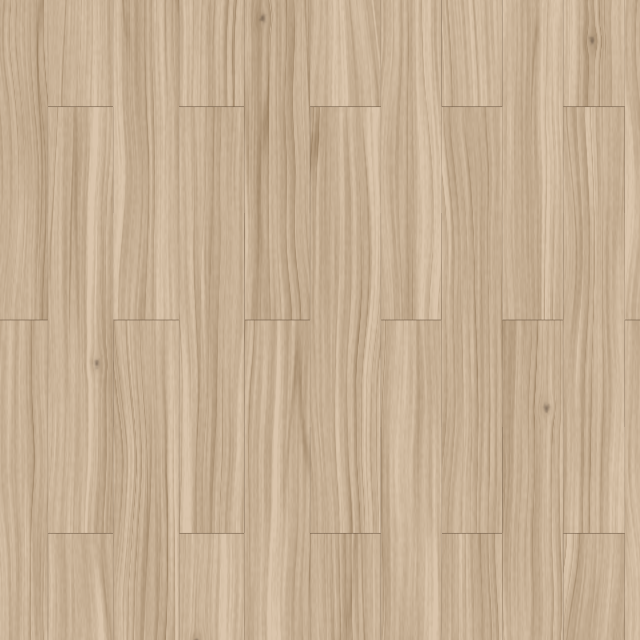
Give the GLSL for this texture, as a Shadertoy shader.

```glsl
// Pale walnut plank floor: ten staggered columns with streaked grain, rings and knots.

const float PLANK_LENGTH = 2.0 / 3.0;
const float ODD_JOINT = 1.0 / 6.0;       // height of one end joint in odd columns
const float EVEN_JOINT = 0.5;            // height of one end joint in even columns
const int COLUMNS = 10;
const float EDGES[COLUMNS] = float[COLUMNS](
    0.075, 0.177, 0.280, 0.382, 0.4845, 0.595, 0.690, 0.785, 0.880, 0.976);

const vec3 WOOD = vec3(0.780, 0.690, 0.583);
const vec3 TONE_STEP = vec3(0.120, 0.130, 0.140);  // colour change per unit of tone
const vec3 SEAM = vec3(0.43, 0.35, 0.27);
const vec3 KNOT = vec3(0.40, 0.33, 0.27);

const float SEAM_HALF_WIDTH = 0.0006;
const float RING_DENSITY = 84.0;
const float RING_STRENGTH = 1.35;
const float VEIN_STRENGTH = 0.65;
const float PORE_STRENGTH = 0.26;
const float PLANK_VARIATION = 0.06;
const float KNOT_CHANCE = 0.4;
const float KNOT_RADIUS = 0.0036;
const float KNOT_REACH = 0.013;

float hash(vec2 p) {
    vec3 q = fract(vec3(p.xyx) * 0.1031);
    q += dot(q, q.yzx + 33.33);
    return fract((q.x + q.y) * q.z);
}

float noise(vec2 p) {
    vec2 i = floor(p), f = fract(p);
    f = f * f * (3.0 - 2.0 * f);
    return mix(mix(hash(i), hash(i + vec2(1, 0)), f.x),
               mix(hash(i + vec2(0, 1)), hash(i + vec2(1, 1)), f.x), f.y);
}

// Noise centred on zero, with its own scale across and along the grain
float streak(vec2 p, float across, float along, float seed) {
    return noise(p * vec2(across, along) + seed) - 0.5;
}

// Growth rings: slow darkening, then a sharp return to light
float rings(vec2 p, float seed) {
    float phase = p.x * RING_DENSITY + 1.8 * streak(p, 26.0, 1.5, seed + 7.0);
    float saw = fract(phase);
    float profile = saw * saw * saw * (1.0 - smoothstep(0.90, 1.0, saw));
    float region = smoothstep(-0.1, 0.2, streak(p, 22.0, 1.0, seed + 31.0));
    return profile * region * (0.1 + 0.9 * hash(vec2(floor(phase) + 50.0, seed)));
}

// Brightness of the wood around its mean
float grainTone(vec2 p, float seed) {
    vec2 bent = p;
    bent.x += 0.020 * streak(p, 10.0, 4.5, seed + 3.0)
            + 0.005 * streak(p, 26.0, 9.0, seed + 5.0);

    float tone = 0.24 * streak(bent, 34.0, 1.0, seed + 11.0)
               + 0.46 * streak(bent, 105.0, 1.4, seed + 13.0)
               + 0.50 * streak(bent, 230.0, 2.5, seed + 17.0)
               + 0.52 * streak(bent, 420.0, 7.0, seed + 19.0)
               + PORE_STRENGTH * streak(p, 480.0, 130.0, seed + 21.0);

    // Pale sapwood bands with crisp sides
    tone += 0.38 * smoothstep(0.15, 0.22, streak(bent, 42.0, 0.9, seed + 23.0));

    // Ring lines and long thin dark veins
    tone -= RING_STRENGTH * rings(bent, seed);
    float vein = 1.0 - smoothstep(0.0, 0.06, abs(streak(bent, 52.0, 1.1, seed + 29.0)));
    tone -= VEIN_STRENGTH * vein * smoothstep(-0.05, 0.25, streak(bent, 24.0, 1.8, seed + 37.0));
    return tone + 0.05;
}

float line(float dist, float pixel) {
    return clamp((SEAM_HALF_WIDTH - dist) / pixel + 0.5, 0.0, 1.0);
}

void mainImage(out vec4 fragColor, in vec2 fragCoord) {
    vec2 uv = fragCoord / iResolution.xy;
    float pixel = 1.0 / min(iResolution.x, iResolution.y);

    // Find the column; the last one wraps round into the first
    int column = 0;
    float left = EDGES[COLUMNS - 1] - 1.0, right = EDGES[0];
    for (int i = 0; i < COLUMNS; i++) {
        if (uv.x >= EDGES[i]) {
            column = i + 1;
            left = EDGES[i];
            right = i + 1 < COLUMNS ? EDGES[i + 1] : EDGES[0] + 1.0;
        }
    }

    // Find the plank and the position inside it
    float joint = column % 2 == 1 ? ODD_JOINT : EVEN_JOINT;
    float along = (uv.y - joint) / PLANK_LENGTH;
    vec2 plank = vec2(column % COLUMNS, floor(along) + 4.0);
    vec2 p = vec2(uv.x - left, fract(along) * PLANK_LENGTH);
    float seed = floor(hash(plank + 2.7) * 900.0);

    // A knot in some planks pushes the grain aside
    vec2 knotAt = vec2((right - left) * mix(0.25, 0.75, hash(plank + 8.1)),
                       PLANK_LENGTH * mix(0.15, 0.85, hash(plank + 14.3)));
    float hasKnot = step(hash(plank + 21.9), KNOT_CHANCE);
    vec2 away = p - knotAt;
    float r = length(away * vec2(1.0, 0.65));
    float rough = r * (0.7 + 0.6 * noise(p * 260.0 + seed));
    float halo = hasKnot * exp(-r * r / (KNOT_REACH * KNOT_REACH));
    float core = hasKnot * exp(-rough * rough / (KNOT_RADIUS * KNOT_RADIUS));
    vec2 grainAt = p - vec2(away.x * 0.65 * halo, 0.0);

    float tone = grainTone(grainAt, seed) - 0.25 * halo
               + PLANK_VARIATION * (hash(plank + 5.5) - 0.5);
    vec3 color = WOOD + TONE_STEP * clamp(tone, -1.3, 0.65);
    color = mix(color, KNOT, 0.6 * core);

    // Long seams vary in strength; end joints stay crisp
    float toLeft = uv.x - left, toRight = right - uv.x;
    int edge = (column + (toRight < toLeft ? 1 : 0)) % COLUMNS;
    float sideStrength = mix(0.1, 0.5, hash(vec2(edge, floor(uv.y * 6.0) + 40.0)));
    float toEnd = min(p.y, PLANK_LENGTH - p.y);
    float seam = max(sideStrength * line(min(toLeft, toRight), pixel), 0.75 * line(toEnd, pixel));
    fragColor = vec4(mix(color, SEAM, seam), 1.0);
}
```
